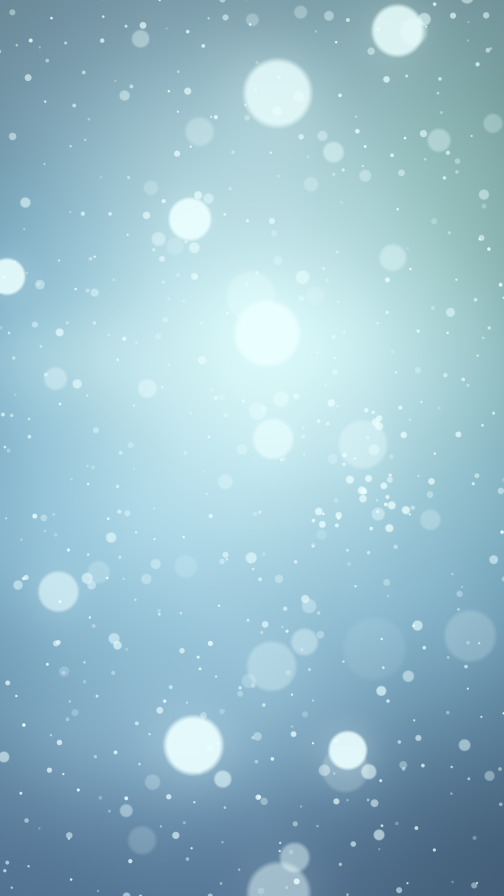
Give the GLSL for this background, as a Shadertoy shader.

```glsl
// Pale light bokeh drifting over a misty blue and sage backdrop.
// Gaussian glows shape the backdrop, layered sines give it haze, hashed
// cells scatter the dots, and a few large soft discs lead the composition.

const vec3 DEEP_BLUE = vec3(0.37, 0.52, 0.66);
const vec3 SKY_BLUE  = vec3(0.44, 0.65, 0.76);
const vec3 SLATE     = vec3(0.47, 0.61, 0.68);
const vec3 SAGE      = vec3(0.52, 0.70, 0.67);
const vec3 ICE       = vec3(0.86, 0.98, 0.98);
const vec3 MIST      = vec3(0.72, 0.88, 0.94);
const vec3 LIGHT     = vec3(0.92, 1.00, 1.00);

vec3 hash3(vec2 cell) {
    vec3 q = fract(cell.xyx * vec3(0.1031, 0.1030, 0.0973));
    q += dot(q, q.yzx + 33.33);
    return fract((q.xxy + q.yzz) * q.zyx);
}

float glow(vec2 p, vec2 center, vec2 size) {
    vec2 d = (p - center) / size;
    return exp(-dot(d, d));
}

// Coverage of a disc whose edge is softened by a share of its radius
float disc(vec2 p, vec2 center, float radius, float softness, float pixel) {
    float edge = max(radius * softness, pixel * 0.7);
    return 1.0 - smoothstep(radius - edge, radius + edge, length(p - center));
}

// Soft disc with a faint halo
vec3 addBokeh(vec3 color, vec2 p, vec2 center, float radius, float opacity, float pixel) {
    float d = length(p - center) / radius;
    float body = disc(p, center, radius, 0.14, pixel);
    float halo = 0.2 * exp(-d * d * 0.5);
    return mix(color, LIGHT, opacity * max(body, halo));
}

// One dot per occupied cell, kept inside the cell by its own radius
float scatter(vec2 p, float size, vec2 radii, float density, float seed, float pixel) {
    vec2 cell = floor(p / size);
    vec3 place = hash3(cell + seed);
    vec3 look = hash3(cell + seed + 57.0);
    float radius = mix(radii.x, radii.y, look.x * look.x);
    float margin = 1.3 * radius / size;
    vec2 center = (cell + mix(vec2(margin), vec2(1.0 - margin), place.xy)) * size;
    float shown = step(place.z, density) * mix(0.3, 1.0, look.y);
    return shown * disc(p, center, radius, 0.2, pixel);
}

float haze(vec2 p) {
    float sum = 0.0, weight = 0.5;
    for (int i = 0; i < 4; i++) {
        sum += weight * sin(p.x * 4.0 + 1.7 * sin(p.y * 5.0 + float(i))) * cos(p.y * 6.0 - p.x);
        p = mat2(0.8, 0.6, -0.6, 0.8) * p * 1.6 + 2.3;
        weight *= 0.5;
    }
    return sum;
}

vec3 backdrop(vec2 uv, vec2 p) {
    vec3 color = mix(DEEP_BLUE, SKY_BLUE, smoothstep(0.0, 0.45, uv.y));
    color = mix(color, SLATE, smoothstep(0.6, 1.0, uv.y));
    color = mix(color, SAGE, 0.85 * glow(uv, vec2(0.98, 0.76), vec2(0.42, 0.30)));

    // Broad light through the middle, with side lobes to the left
    color = mix(color, MIST, 0.72 * glow(uv, vec2(0.42, 0.40), vec2(0.48, 0.22)));
    color = mix(color, ICE, 0.46 * glow(uv, vec2(0.48, 0.80), vec2(0.36, 0.16)));
    color = mix(color, ICE, 0.34 * glow(uv, vec2(0.22, 0.60), vec2(0.28, 0.06)));
    color = mix(color, ICE, 0.92 * glow(uv, vec2(0.53, 0.60), vec2(0.38, 0.18)));
    color = mix(color, MIST, 0.32 * glow(uv, vec2(0.36, 0.18), vec2(0.40, 0.09)));
    color += 0.02 * haze(p);

    // Darker corners, strongest at the lower right
    vec2 d = (uv - vec2(0.48, 0.55)) * vec2(1.1, 1.4);
    color *= 1.0 - 0.15 * smoothstep(0.45, 1.0, length(d));
    return color * (1.0 - 0.15 * glow(uv, vec2(1.0, 0.0), vec2(0.45, 0.22)));
}

void mainImage(out vec4 fragColor, in vec2 fragCoord) {
    vec2 uv = fragCoord / iResolution.xy;
    vec2 p = fragCoord / iResolution.x;
    float pixel = 1.0 / iResolution.x;
    vec3 color = backdrop(uv, p);

    // Scattered layers, from sparse faint discs to fine bright specks
    for (int i = 0; i < 5; i++) {
        float k = float(i);
        float size = 0.23 * pow(0.72, k);
        vec2 radii = vec2(0.017, 0.029) * pow(0.59, k);
        float opacity = mix(0.48, 0.95, k / 4.0);
        float dots = scatter(p + 0.13 * k, size, radii, 0.6, 11.0 + 19.0 * k, pixel);
        color = mix(color, LIGHT, opacity * dots);
    }

    // Loose cluster of sparks right of center
    for (int i = 0; i < 28; i++) {
        vec3 h = hash3(vec2(float(i), 7.0));
        vec2 center = vec2(0.63, 0.70) + h.xy * vec2(0.18, 0.28);
        color = mix(color, LIGHT, 0.75 * disc(p, center, mix(0.003, 0.008, h.z), 0.3, pixel));
    }

    // Faint large discs behind the bright ones
    color = addBokeh(color, p, vec2(0.498, 1.190), 0.049, 0.35, pixel);
    color = addBokeh(color, p, vec2(0.720, 0.896), 0.048, 0.40, pixel);
    color = addBokeh(color, p, vec2(0.539, 0.456), 0.049, 0.35, pixel);
    color = addBokeh(color, p, vec2(0.933, 0.516), 0.051, 0.22, pixel);
    color = addBokeh(color, p, vec2(0.743, 0.491), 0.062, 0.10, pixel);
    color = addBokeh(color, p, vec2(0.685, 0.252), 0.046, 0.22, pixel);
    color = addBokeh(color, p, vec2(0.553, 0.005), 0.062, 0.50, pixel);

    // Bright leading discs
    color = addBokeh(color, p, vec2(0.789, 1.717), 0.051, 0.85, pixel);
    color = addBokeh(color, p, vec2(0.551, 1.593), 0.067, 0.82, pixel);
    color = addBokeh(color, p, vec2(0.377, 1.343), 0.042, 0.92, pixel);
    color = addBokeh(color, p, vec2(0.530, 1.116), 0.065, 0.92, pixel);
    color = addBokeh(color, p, vec2(0.542, 0.907), 0.040, 0.65, pixel);
    color = addBokeh(color, p, vec2(0.014, 1.229), 0.036, 0.88, pixel);
    color = addBokeh(color, p, vec2(0.116, 0.604), 0.040, 0.60, pixel);
    color = addBokeh(color, p, vec2(0.384, 0.299), 0.058, 0.92, pixel);
    color = addBokeh(color, p, vec2(0.690, 0.289), 0.038, 0.90, pixel);
    fragColor = vec4(clamp(color, 0.0, 1.0), 1.0);
}
```
